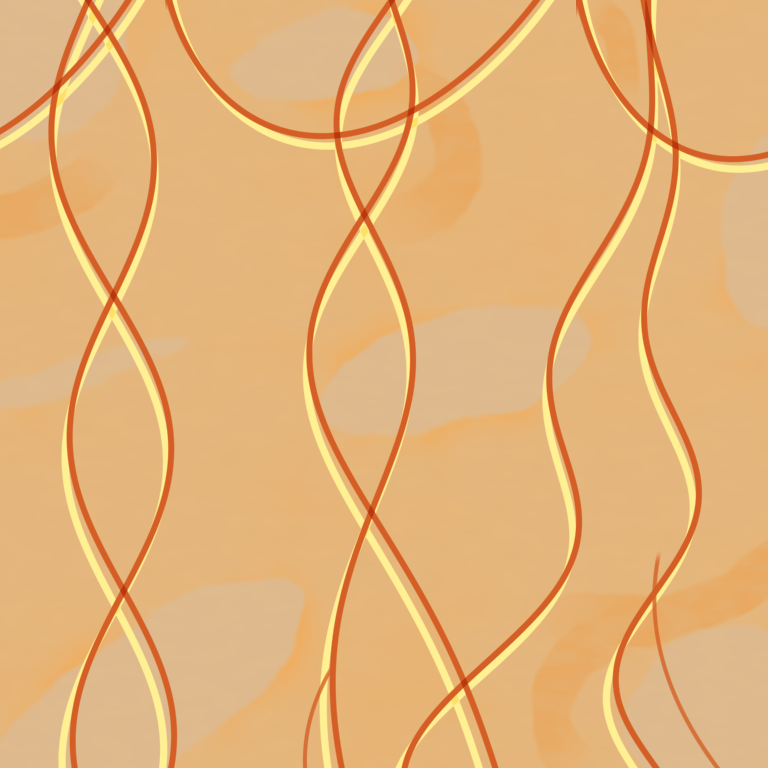
A Shadertoy shader for this pattern:

```glsl
// Twining ribbons and hanging swags over a warm watercolour wash.

const vec3 PAPER  = vec3(0.872, 0.727, 0.553);
const vec3 WASH   = vec3(0.895, 0.715, 0.491);
const vec3 RIM    = vec3(0.945, 0.675, 0.355);
const vec3 BRUSH  = vec3(0.915, 0.645, 0.350);
const vec3 RUST   = vec3(0.830, 0.370, 0.145);
const vec3 DARK   = vec3(0.700, 0.190, 0.040);
const vec3 CREAM  = vec3(1.000, 0.940, 0.580);
const vec3 GOLD   = vec3(0.990, 0.860, 0.330);
const float PI = 3.14159;

vec2 hashGradient(vec2 cell) {
    float h = fract(sin(dot(cell, vec2(127.1, 311.7))) * 43758.5);
    return vec2(cos(2.0 * PI * h), sin(2.0 * PI * h));
}

float gradientNoise(vec2 p) {
    vec2 i = floor(p), f = p - i;
    vec2 u = f * f * f * (f * (f * 6.0 - 15.0) + 10.0);
    vec2 e = vec2(1.0, 0.0);
    float a = dot(hashGradient(i), f);
    float b = dot(hashGradient(i + e.xy), f - e.xy);
    float c = dot(hashGradient(i + e.yx), f - e.yx);
    float d = dot(hashGradient(i + e.xx), f - e.xx);
    return mix(mix(a, b, u.x), mix(c, d, u.x), u.y);
}

float fbm(vec2 p) {
    float sum = 0.0, gain = 0.6;
    for (int i = 0; i < 4; i++) {
        sum += gain * gradientNoise(p);
        p = p * 2.03 + 17.3;
        gain *= 0.5;
    }
    return sum;
}

// Approximate signed distance to a tilted ellipse.
float puddle(vec2 p, vec2 centre, vec2 radii, float tilt) {
    float c = cos(tilt), s = sin(tilt);
    vec2 q = mat2(c, -s, s, c) * (p - centre);
    float k = length(q / radii);
    return k * (k - 1.0) / max(length(q / (radii * radii)), 0.001);
}

// Curved brush mark, fading towards both ends.
float brushArc(vec2 p, vec2 centre, float radius, float halfWidth, float heading, float span) {
    vec2 q = p - centre;
    float turn = abs(mod(atan(q.y, q.x) - heading + PI, 2.0 * PI) - PI);
    float edge = smoothstep(halfWidth + 0.004, halfWidth - 0.004, abs(length(q) - radius));
    return edge * smoothstep(span, span * 0.35, turn);
}

float stroke(float dist, float halfWidth, float aa) {
    return smoothstep(halfWidth + aa, halfWidth - aa, dist);
}

// Ribbon path: quadratic centre line plus a swelling sine wave.
float ribbonX(float t, vec3 centre, vec2 swell, vec3 phase) {
    vec3 powers = vec3(1.0, t, t * t);
    return dot(centre, powers) + dot(swell, powers.xy) * sin(PI * dot(phase, powers));
}

float ribbon(vec2 p, vec3 centre, vec2 swell, vec3 phase, float halfWidth, float aa) {
    float x = ribbonX(p.y, centre, swell, phase);
    float slope = (ribbonX(p.y + 0.002, centre, swell, phase) - x) / 0.002;
    return stroke(abs(p.x - x) / sqrt(1.0 + slope * slope), halfWidth, aa);
}

float ribbons(vec2 p, float w, float aa) {
    float ink = 0.0;
    for (float side = -1.0; side < 2.0; side += 2.0) {
        ink += ribbon(p, vec3(0.115, 0.11, -0.065), side * vec2(0.066, 0.0), vec3(0.0, 2.6, 0.0), w, aa);
        ink += ribbon(p, vec3(0.51, -0.19, 0.225), side * vec2(0.04, 0.06), vec3(0.0, 4.0, -1.5), w, aa);
    }
    ink += ribbon(p, vec3(0.85, -0.15, -0.10), vec2(0.015, 0.06), vec3(-0.13, 3.7, 0.0), w, aa);
    return ink + ribbon(p, vec3(0.845, 0.1, -0.1), vec2(0.01, 0.05), vec3(-0.25, 4.3, 0.0), w, aa);
}

float swagY(float s, float depth) {
    s = clamp(s, 0.0, 1.0);
    return depth * pow(s, 0.6) * pow(1.0 - s, 0.9) / 0.364 - 0.04;
}

float swags(vec2 p, float halfWidth, float aa) {
    float u = (p.x - 0.215) / 0.535;
    float s = fract(u) * 0.535 / 0.51;
    float depth = 0.217 + 0.03 * abs(floor(u));
    float y = swagY(s, depth);
    float slope = (swagY(s + 0.002, depth) - swagY(s - 0.002, depth)) / (0.004 * 0.51);
    return stroke(abs(p.y - y) / sqrt(1.0 + slope * slope), halfWidth, aa) * step(s, 1.0);
}

vec3 watercolour(vec2 p) {
    vec2 q = p + 0.035 * vec2(fbm(p * 6.0), fbm(p * 6.0 + 31.0));
    float d = puddle(q, vec2(0.59, 0.48), vec2(0.18, 0.078), -0.25);
    d = min(d, puddle(q, vec2(0.43, 0.07), vec2(0.12, 0.055), -0.2));
    d = min(d, puddle(q, vec2(0.04, 0.05), vec2(0.13, 0.13), 0.4));
    d = min(d, puddle(q, vec2(1.0, 0.30), vec2(0.06, 0.13), 0.1));
    d = min(d, puddle(q, vec2(0.05, 0.50), vec2(0.21, 0.018), -0.25));
    d = min(d, puddle(q, vec2(0.19, 0.91), vec2(0.25, 0.09), -0.6));
    d = min(d, puddle(q, vec2(0.94, 0.93), vec2(0.13, 0.11), -0.4));
    float patchy = smoothstep(-0.12, 0.3, fbm(p * 5.0 + 8.0));
    float cloud = smoothstep(-0.1, 0.45, fbm(p * vec2(3.0, 5.0) + 3.0));
    vec3 col = mix(WASH, RIM, 0.28 * cloud + 0.8 * patchy * exp(-max(d, 0.0) / 0.022));
    col = mix(col, PAPER, smoothstep(0.005, -0.005, d));

    float marks = brushArc(q, vec2(0.505, 0.19), 0.095, 0.028, 0.0, 1.7);
    marks = max(marks, brushArc(q, vec2(0.0, 0.10), 0.175, 0.032, 1.4, 0.8));
    marks = max(marks, brushArc(q, vec2(0.74, 0.10), 0.085, 0.02, -0.5, 1.0));
    marks = max(marks, brushArc(q, vec2(0.82, 0.93), 0.10, 0.028, 3.5, 1.6));
    marks = max(marks, brushArc(q, vec2(0.78, 0.43), 0.385, 0.03, 1.15, 0.75));
    float grain = fbm(p * vec2(22.0, 45.0));
    return mix(col, BRUSH, marks * clamp(0.58 + 0.6 * grain, 0.0, 1.0)) + 0.008 * grain;
}

void mainImage(out vec4 fragColor, in vec2 fragCoord) {
    vec2 p = fragCoord / iResolution.y;
    p.y = 1.0 - p.y;
    float aa = 0.9 / iResolution.y;
    vec3 col = watercolour(p);

    // Pale ribbons slip below and sideways from the rust ones.
    vec2 slip = vec2(0.006 - 0.02 * p.y, 0.022);
    float pale = ribbons(p - slip, 0.0047, aa) + swags(p - vec2(0.008, 0.013), 0.0047, aa);
    col = mix(col, CREAM, min(pale, 1.0));
    col = mix(col, GOLD, 0.7 * clamp(pale - 1.0, 0.0, 1.0));

    // Thin twigs near the lower edge.
    float twigs = 0.0;
    for (float i = 0.0; i < 2.0; i++) {
        float bend = p.y - mix(0.99, 0.78, i);
        float x = mix(0.397, 0.852, i) + mix(2.4, 1.7, i) * bend * bend;
        float dist = abs(p.x - x) / sqrt(1.0 + 16.0 * bend * bend);
        twigs += stroke(dist, 0.0026, aa) * smoothstep(0.0, 0.02, p.y - mix(0.86, 0.715, i));
    }
    col = mix(col, RUST, 0.8 * min(twigs, 1.0));

    // Rust ink deepens where strands cross.
    float ink = ribbons(p, 0.0039, aa) + swags(p, 0.0039, aa);
    col = mix(col, RUST, min(ink, 1.0));
    col = mix(col, DARK, 0.85 * clamp(ink - 1.0, 0.0, 1.0));
    fragColor = vec4(col, 1.0);
}
```
